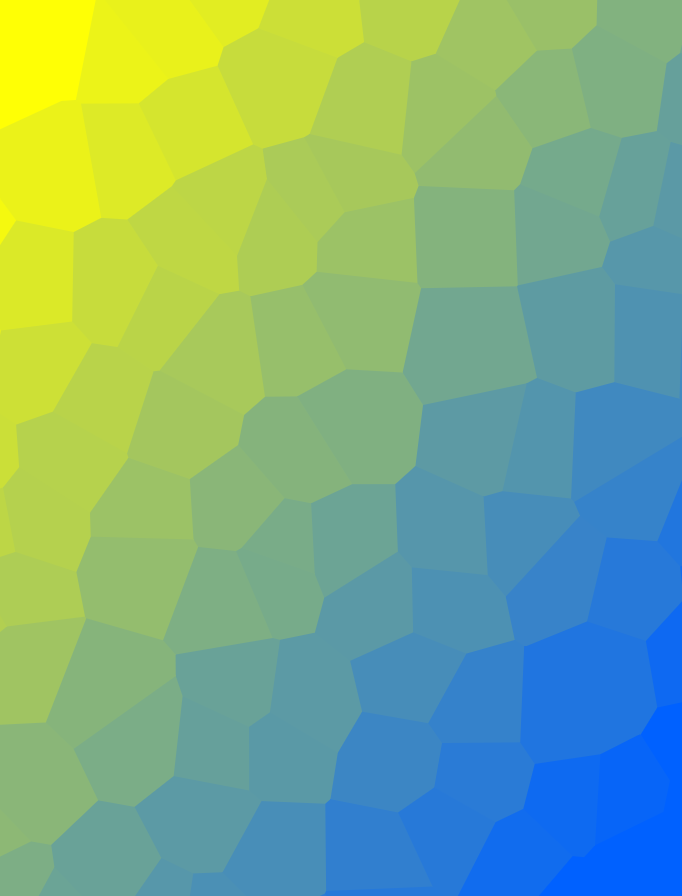
A Shadertoy shader for this background:

```glsl
const float ROWS = 10.6;

vec2 hash2(vec2 cell) {
    vec2 k = vec2(dot(cell, vec2(127.1, 311.7)), dot(cell, vec2(269.5, 183.3)));
    return fract(sin(k) * 43758.55);
}

// Jittered seed point of a grid cell
vec2 seedOf(vec2 cell) {
    return cell + 0.5 + 0.88 * (hash2(cell) - 0.5);
}

// Diagonal ramp from yellow (top left) to blue (bottom right)
vec3 rampColor(vec2 seed) {
    vec2 uv = seed / ROWS * vec2(iResolution.y / iResolution.x, 1.0);
    float warmth = clamp(0.49 - 0.58 * (uv.x - uv.y), 0.0, 1.0);
    return mix(vec3(0.0, 0.38, 1.0), vec3(1.0, 1.0, 0.02), warmth);
}

void mainImage(out vec4 fragColor, in vec2 fragCoord) {
    vec2 p = fragCoord / iResolution.y * ROWS;
    vec2 home = floor(p);

    // Two closest seeds
    vec2 nearest = vec2(0.0), second = vec2(0.0);
    float nearDist = 100.0, secondDist = 100.0;
    for (int y = -2; y <= 2; y++) {
        for (int x = -2; x <= 2; x++) {
            vec2 seed = seedOf(home + vec2(x, y));
            float d = distance(p, seed);
            if (d < nearDist) {
                second = nearest;
                secondDist = nearDist;
                nearest = seed;
                nearDist = d;
            } else if (d < secondDist) {
                second = seed;
                secondDist = d;
            }
        }
    }

    // Flat cells, blended over one pixel at their shared border
    float border = dot(0.5 * (nearest + second) - p, normalize(second - nearest));
    float pixel = ROWS / iResolution.y;
    float own = clamp(0.5 + border / pixel, 0.0, 1.0);
    vec3 color = mix(rampColor(second), rampColor(nearest), own);
    fragColor = vec4(color, 1.0);
}
```
